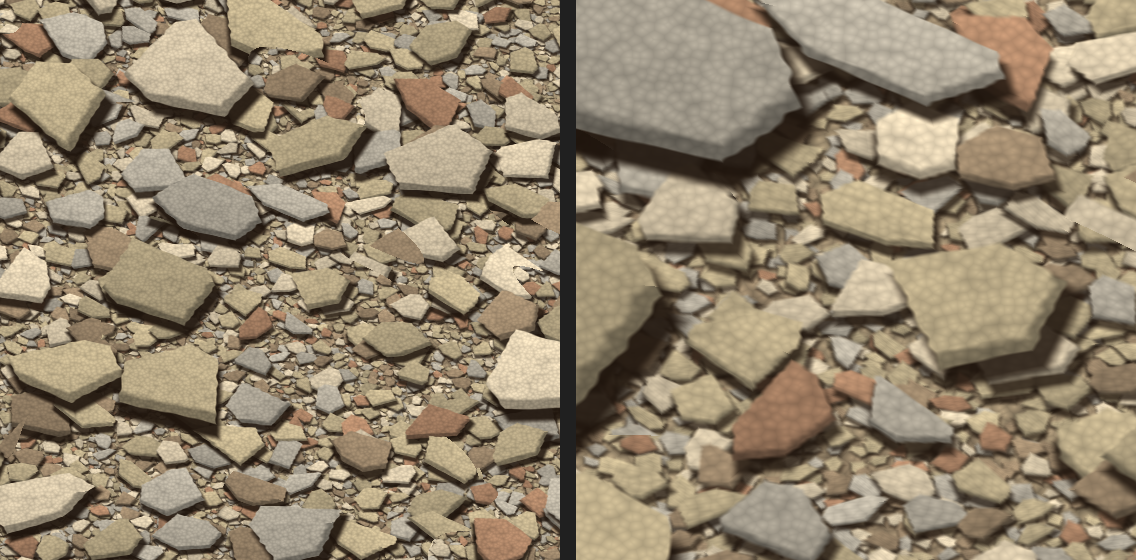
Left: the whole. Right: its middle third, enlarged.
Reproduce this texture procedurally as a WebGL 1 fragment shader.

```glsl
precision highp float;

uniform vec2 u_resolution;

const vec3 SAND   = vec3(0.69, 0.63, 0.50);
const vec3 PALE   = vec3(0.80, 0.74, 0.63);
const vec3 GREY   = vec3(0.66, 0.63, 0.57);
const vec3 BROWN  = vec3(0.57, 0.49, 0.39);
const vec3 RUST   = vec3(0.64, 0.49, 0.38);
const vec3 SHADOW = vec3(0.12, 0.08, 0.05);

const int   LAYERS        = 6;
const float FINEST_CELL   = 0.013;  // canvas heights
const float LAYER_GROWTH  = 1.75;
const float CELL_FLATNESS = 0.62;
const float FINE_DENSITY  = 0.92;
const float LARGE_DENSITY = 0.32;
const float EDGE_SOFTNESS = 0.0018;
const float MEAN_TILT     = -0.14;
const float TILT_SPREAD   = 0.9;
const float GRAIN_AMOUNT  = 0.20;
const float STREAK_AMOUNT = 0.035;
const float TAU = 6.2831853;

float hash(vec2 p) {
  vec3 q = fract(p.xyx * vec3(0.1031, 0.1030, 0.0973));
  q += dot(q, q.yzx + 33.33);
  return fract((q.x + q.y) * q.z);
}

vec2 hash2(vec2 p) {
  return vec2(hash(p + 17.3), hash(p + 71.9));
}

// Distance to the nearest scattered point
float cellular(vec2 p) {
  vec2 cell = floor(p);
  float nearest = 2.0;
  for (int j = -1; j <= 1; j++)
    for (int i = -1; i <= 1; i++) {
      vec2 id = cell + vec2(i, j);
      nearest = min(nearest, length(id + hash2(id) - p));
    }
  return nearest;
}

float layeredSines(vec2 p) {
  return (sin(p.x + 2.0 * sin(p.y * 0.7)) + sin(p.y * 1.7 - p.x * 0.6 + 1.3)
        + 0.6 * sin(p.x * 2.3 + p.y * 2.9)) / 2.6;
}

vec3 stoneColour(float pick, float tone) {
  vec3 c = SAND;
  c = mix(c, PALE, step(0.36, pick));
  c = mix(c, GREY, step(0.56, pick));
  c = mix(c, BROWN, step(0.78, pick));
  c = mix(c, RUST, step(0.92, pick));
  return c * mix(0.90, 1.10, tone);
}

// Signed distances to a random convex polygon: body, dropped shadow, top face
vec3 stoneDistances(vec2 p, vec2 id, vec2 shadowShift, vec2 topShift) {
  vec3 d = vec3(-2.0);
  for (int k = 0; k < 6; k++) {
    vec2 h = hash2(id + float(k) * 5.7);
    float a = (float(k) + 0.8 * h.x) * TAU / 6.0;
    vec2 n = vec2(cos(a), sin(a));
    float reach = mix(0.28, 0.52, h.y);
    d = max(d, vec3(dot(p, n), dot(p - shadowShift, n), dot(p - topShift, n)) - reach);
  }
  return d;
}

// One layer of flat stones, drawn from the far row to the near row
vec3 scatterStones(vec3 col, vec2 uv, float cell, float size, float seed, float grain) {
  vec2 g = uv / (cell * vec2(1.0, CELL_FLATNESS));
  float soft = max(EDGE_SOFTNESS, 1.0 / u_resolution.y) / cell;
  float patchiness = 1.0 + 0.35 * size * layeredSines(uv * 7.0 + 2.0);
  float density = mix(FINE_DENSITY, LARGE_DENSITY, size) * patchiness;
  vec2 shadowShift = vec2(0.06, -0.17) * mix(1.0, 0.62, size);
  vec2 topShift = vec2(-0.03, 0.12) * mix(0.6, 1.0, size);
  for (int j = 1; j >= -1; j--)
    for (int i = -1; i <= 1; i++) {
      vec2 id = floor(g) + vec2(i, j);
      vec2 key = id + seed * 37.0;
      vec2 h = hash2(key);
      vec2 p = g - id - 0.5 - 0.6 * (hash2(key + 9.1) - 0.5);
      p.y *= CELL_FLATNESS;
      if (hash(key) > density || dot(p, p) > 1.0) continue;

      float tilt = MEAN_TILT + TILT_SPREAD * (h.x - 0.5);
      float c = cos(tilt), s = sin(tilt);
      p = vec2(c * p.x + s * p.y, c * p.y - s * p.x);
      p.y *= mix(1.15, 2.0, h.y);
      vec3 d = stoneDistances(p, key, shadowShift, topShift);

      float shade = 1.0 - smoothstep(-soft, soft + 0.05, d.y);
      col = mix(col, SHADOW, shade * mix(0.60, 0.92, size));

      float streaks = layeredSines(p * vec2(9.0, 24.0) + h * 40.0);
      vec3 face = stoneColour(hash(key + 4.4), hash(key + 8.2));
      face *= 1.02 + STREAK_AMOUNT * streaks + grain + 0.12 * p.y;
      float front = smoothstep(-soft, soft + 0.03, d.z + 0.02 * streaks);
      face *= mix(1.0, 0.66, front * step(p.y, 0.1));
      col = mix(col, face, 1.0 - smoothstep(-soft, soft, d.x + 0.012 * streaks));
    }
  return col;
}

void main() {
  vec2 uv = gl_FragCoord.xy / u_resolution.y;
  float grain = GRAIN_AMOUNT * (0.5 - cellular(uv * vec2(150.0, 190.0)));
  grain += 0.5 * GRAIN_AMOUNT * (0.5 - cellular(uv * vec2(38.0, 55.0) + 20.0));

  // Earth between the stones
  vec3 col = mix(BROWN, SAND, 0.35 + 0.3 * layeredSines(uv * 30.0)) * (0.92 + 2.0 * grain);

  // Gravel first, slabs last
  float cell = FINEST_CELL;
  for (int i = 0; i < LAYERS; i++) {
    float layer = float(i);
    col = scatterStones(col, uv, cell, layer / float(LAYERS - 1), layer + 1.0, grain);
    cell *= LAYER_GROWTH;
  }
  gl_FragColor = vec4(clamp(col, 0.0, 1.0), 1.0);
}
```
